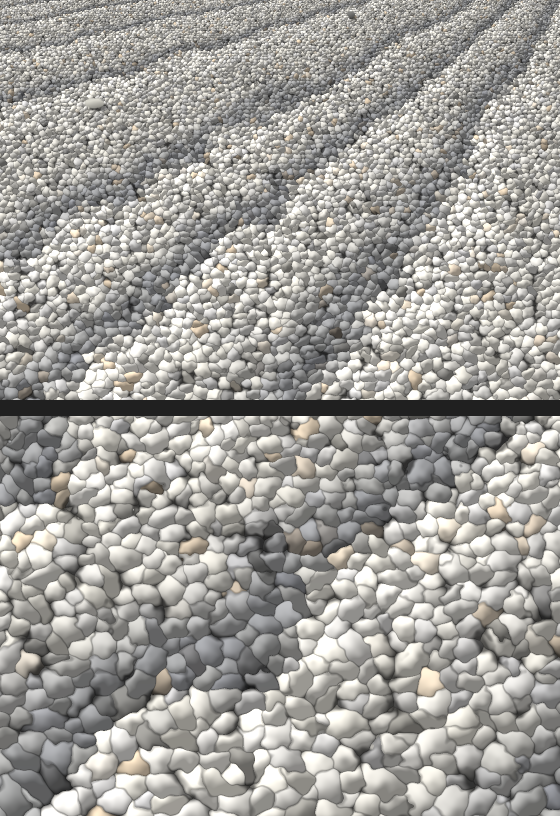
Top: the whole. Bottom: its middle third, enlarged.
Reproduce this texture procedurally as a Shadertoy shader.

```glsl
vec3 hash3(vec2 p) {
    vec3 q = fract(p.xyx * vec3(0.1031, 0.1030, 0.0973));
    q += dot(q, q.yxz + 33.33);
    return fract((q.xxy + q.yzz) * q.zyx);
}

float noise(vec2 p) {
    vec2 i = floor(p), f = fract(p);
    f = f * f * (3.0 - 2.0 * f);
    return mix(mix(hash3(i).x, hash3(i + vec2(1, 0)).x, f.x),
               mix(hash3(i + vec2(0, 1)).x, hash3(i + vec2(1, 1)).x, f.x), f.y);
}

// Brightness of the raked ground: furrows fan out from one vanishing point
float furrowLight(vec2 p) {
    float slope = (1.51 - p.x) / (1.173 - p.y);
    float phase = min((slope - 0.6) / 0.58, 2.0 + (slope - 1.78) / 1.53);
    phase += 0.2 * (noise(p * 9.0) - 0.5) + 0.14 * (noise(p * 30.0) - 0.5);
    float f = fract(phase);
    if (phase < 0.0) f = max(f, 0.5);
    float shade = 1.0 - smoothstep(0.03, phase > 2.0 ? 0.3 : 0.5, f);
    shade *= smoothstep(-0.03, 0.08, f);
    float lit = smoothstep(0.55, 0.88, f) * (1.0 - smoothstep(0.92, 1.03, f));
    return 1.0 - 0.3 * shade + 0.13 * lit;
}

vec3 stoneColor(vec3 rnd) {
    vec3 c = mix(vec3(0.88, 0.885, 0.9), vec3(1.0, 0.995, 0.965), sqrt(rnd.x));
    c = mix(c, vec3(0.95, 0.86, 0.74), 0.8 * smoothstep(0.92, 1.0, rnd.y));
    return c * (rnd.z > 0.97 ? 0.7 : 1.0);
}

vec3 gravel(vec2 p) {
    const float rowStep = 0.0205;
    vec3 light = normalize(vec3(-0.45, 0.8, 0.45));
    float row = floor(log(1.203 - p.y) / rowStep);
    float top = -9.0, second = -9.0;
    vec3 normal = vec3(0, 0, 1), tint = vec3(1);
    vec2 center = p;

    // Rows shrink with distance; the highest stone covers its neighbours
    for (int j = -1; j <= 1; j++) {
        float r = row + float(j);
        float depth = exp((r + 0.5) * rowStep);
        float size = depth * rowStep;
        float shift = hash3(vec2(r, 7.0)).x;
        float column = floor(p.x / (1.3 * size) + shift);
        for (int i = -1; i <= 1; i++) {
            vec2 id = vec2(column + float(i), r);
            vec3 a = hash3(id + 300.0), b = hash3(id + 711.0);
            vec2 c = vec2((id.x + 0.5 - shift) * 1.3 * size, 1.203 - depth);
            c += (a.xy - 0.5) * vec2(0.9, 0.7) * size;

            // Rotated, lumpy and slightly boxy stone
            float angle = (a.z - 0.5) * 2.2;
            mat2 turn = mat2(cos(angle), sin(angle), -sin(angle), cos(angle));
            vec2 q = turn * ((p - c) / size);
            q += 0.4 * (vec2(noise(q * 2.3 + id * 5.0), noise(q * 2.3 - id * 3.0)) - 0.5);
            q /= vec2(0.7 + 0.45 * b.x, 0.5 + 0.3 * b.y);
            float e = pow(dot(pow(abs(q), vec2(2.6)), vec2(1)), 0.77);
            float h = 1.0 - e + 0.8 * b.z;
            if (h > top) {
                second = top;
                top = h;
                center = c;
                vec2 tilt = q * turn * 0.8 + (b.xy - 0.5) * 0.8;
                normal = normalize(vec3(tilt, 0.75));
                tint = stoneColor(hash3(id + 99.0));
            } else {
                second = max(second, h);
            }
        }
    }

    float diffuse = max(dot(normal, light), 0.0);
    float crevice = mix(0.72, 1.0, smoothstep(0.0, 0.3, top - second));
    crevice *= mix(0.42, 1.0, smoothstep(-0.15, 0.75, top));
    float ground = furrowLight(center);
    vec3 color = tint * (0.5 + 0.52 * diffuse) * crevice * ground;
    color *= mix(vec3(0.98, 0.99, 1.02), vec3(1.01, 1.0, 0.985), smoothstep(0.65, 1.0, ground));
    return color * mix(1.08, 1.0, smoothstep(0.3, 1.0, p.y));
}

// A lone larger stone with its cast shadow
void boulder(inout vec3 color, vec2 p, vec2 c, vec2 size, vec3 tint) {
    vec2 q = (p - c) / size;
    q += 0.3 * (noise(q * 2.0 + 4.0) - 0.5);
    color *= mix(0.45, 1.0, smoothstep(0.5, 1.1, length(q - vec2(0.35, -0.6))));
    float lit = 0.75 + 0.25 * clamp(q.y - 0.4 * q.x + 0.5, -0.8, 1.0);
    color = mix(color, tint * lit, 1.0 - smoothstep(0.8, 1.0, length(q)));
}

void mainImage(out vec4 fragColor, in vec2 fragCoord) {
    vec3 sum = vec3(0);
    // Four samples smooth the stone edges
    for (int k = 0; k < 4; k++) {
        vec2 offset = vec2(k & 1, k >> 1) * 0.5 - 0.25;
        vec2 p = (fragCoord + offset) / iResolution.y;
        vec3 color = gravel(p);
        boulder(color, p, vec2(0.236, 0.742), vec2(0.028, 0.014), vec3(0.86, 0.85, 0.81));
        boulder(color, p, vec2(0.878, 0.964), vec2(0.011, 0.009), vec3(0.5, 0.5, 0.49));
        sum += color;
    }
    fragColor = vec4(clamp(sum / 4.0, 0.0, 1.0), 1.0);
}
```
